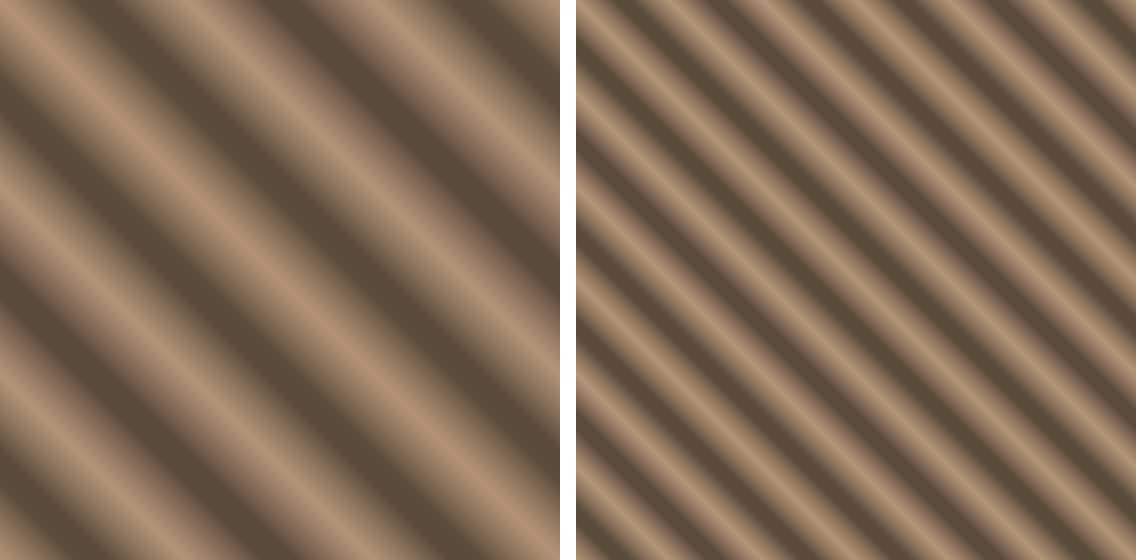
Left: one tile. Right: repeated 2 by 2.
Give the GLSL for this pattern, as a WebGL 1 fragment shader.

```glsl
precision highp float;
// Soft diagonal ridges in tan and dark brown, falling from upper left to lower right.

#define REPEATS 3.0         // whole stripes across and down
#define RIDGE_HALF 0.41     // half width of a ridge, in stripe periods
#define RIDGE_BULGE 0.2     // rounding of the slopes
#define GROOVE_COLOR vec3(0.360, 0.293, 0.232)
#define RIDGE_COLOR vec3(0.707, 0.582, 0.467)

uniform vec2 u_resolution;

// Distance to the nearest ridge line, from 0.0 to 0.5 periods
float ridgeDistance(vec2 uv) {
    float phase = REPEATS * (uv.x + uv.y);
    return abs(fract(phase + 0.5) - 0.5);
}

// Height from 0.0 in the flat groove to 1.0 on the ridge line
float ridgeHeight(float dist) {
    float slope = clamp(1.0 - dist / RIDGE_HALF, 0.0, 1.0);
    return slope + RIDGE_BULGE * slope * (1.0 - slope);
}

void main() {
    vec2 uv = gl_FragCoord.xy / u_resolution;
    float height = ridgeHeight(ridgeDistance(uv));
    gl_FragColor = vec4(mix(GROOVE_COLOR, RIDGE_COLOR, height), 1.0);
}
```
